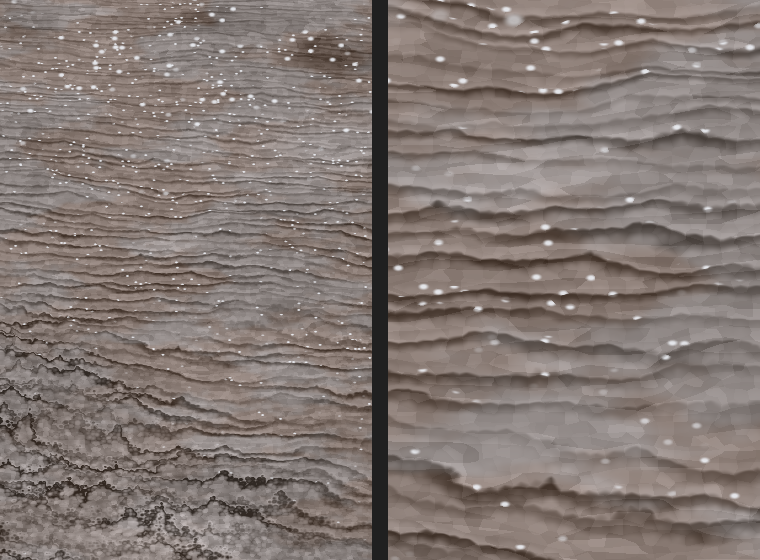
Left: the whole. Right: its middle third, enlarged.
A WebGL 2 fragment shader for this texture:

```glsl
#version 300 es
precision highp float;
uniform vec2 u_resolution;
out vec4 fragColor;

float hash(vec2 p) {
  vec3 q = fract(vec3(p.xyx) * 0.1031);
  q += dot(q, q.yzx + 33.33);
  return fract((q.x + q.y) * q.z);
}

// Cellular noise: distance to the nearest seed, and that seed's random value
vec2 cells(vec2 p) {
  vec2 base = floor(p), nearest = vec2(9.0, 0.0);
  for (int j = -1; j <= 1; j++)
    for (int i = -1; i <= 1; i++) {
      vec2 id = base + vec2(i, j);
      vec2 seed = id + 0.15 + 0.7 * vec2(hash(id), hash(id + 71.0));
      float d = length(p - seed);
      if (d < nearest.x) nearest = vec2(d, hash(id + 137.0));
    }
  return nearest;
}

// Layered sines, roughly -1 to 1
float waves(vec2 p) {
  float sum = 0.0, amp = 0.5;
  for (int i = 0; i < 5; i++) {
    sum += amp * sin(p.x + 1.4 * sin(p.y + float(i)));
    p = mat2(0.8, 0.6, -0.6, 0.8) * p * 1.8 + 2.3;
    amp *= 0.6;
  }
  return sum;
}

// Height of one terrace rim: rounded lobes that meet in cusps
float rimOffset(float row, float x, float depth) {
  float s = x + 40.0 * hash(vec2(row, 3.0));
  float lobe = 1.0;
  for (int i = -1; i <= 1; i++) {
    float id = floor(s) + float(i);
    float d = s - id - 0.15 - 0.7 * hash(vec2(id, row));
    lobe = min(lobe, d * d);
  }
  return depth * lobe + 0.25 * sin(s * 0.8 + row) + 0.5 * hash(vec2(row, 9.0)) - 0.25;
}

float spot(vec2 p, vec2 center, vec2 size) {
  return 1.0 - smoothstep(0.2, 1.2, length((p - center) / size));
}

void main() {
  vec2 p = gl_FragCoord.xy / u_resolution.y;
  float broad = waves(p * vec2(7.0, 15.0));
  float patches = waves(p * vec2(14.0, 38.0) + 5.0);
  vec2 bent = p + vec2(0.02, 0.015) * vec2(patches, broad);

  // Crusted lower left, wet film elsewhere, soft focus far away
  float rough = 1.0 - smoothstep(-0.15, 0.13, p.y + 0.8 * p.x - 0.5 + 0.06 * broad);
  float far = smoothstep(0.5, 1.0, p.y);
  float blur = 0.07 + 0.2 * far + 0.12 * (1.0 - smoothstep(0.0, 0.15, p.y));
  vec2 grit = cells(p * vec2(105.0, 140.0));
  vec2 lump = cells(bent * vec2(42.0, 64.0));
  vec2 streak = cells(bent * vec2(24.0, 150.0));

  // Terrace rows crowd together with distance
  float h = (exp(1.6 * p.y) - 1.0) / 0.056 + 5.0 * p.x + 0.9 * broad + 0.3 * patches;
  h += (grit.x - 0.45) * mix(0.15, 0.5, rough) + (lump.x - 0.45) * mix(0.1, 0.6, rough);
  float across = (p.x - 0.33) * exp(0.5 * p.y) * mix(11.0, 19.0, rough);
  float shadow = 0.0, lip = 0.0, strength = 0.0;
  for (int i = -2; i <= 2; i++) {
    float row = floor(h) + float(i);
    float s = h - row - rimOffset(row, across, mix(0.8, 1.6, rough));
    float force = 0.65 + 0.35 * sin(across * 0.7 + 50.0 * hash(vec2(row, 5.0)));
    float under = smoothstep(-0.55, -0.08, s) * (1.0 - smoothstep(-blur, blur, s));
    float top = smoothstep(-blur, blur, s) * (1.0 - smoothstep(0.1, 0.42, s));
    shadow = max(shadow, under * force);
    lip = max(lip, top * force);
  }

  // Tone of ledges, crust and pools
  float wet = smoothstep(-0.1, 0.6, patches + 0.5 * broad + 0.3) * (1.0 - 0.6 * rough);
  float tone = 0.79 - 0.1 * wet - 0.13 * rough + 0.07 * broad;
  tone -= shadow * mix(mix(0.52, 0.27, far), 0.72, rough);
  tone += lip * mix(0.1, 0.17, rough);
  tone += (grit.y - 0.5) * mix(0.13, 0.26, rough) + (0.45 - lump.x) * 0.3 * rough;
  tone += (streak.y - 0.5) * mix(0.2, 0.08, rough);

  // Hollows in the distance and pale crust up close
  float ragged = 0.75 + 0.4 * patches;
  tone -= 0.45 * ragged * spot(bent, vec2(0.63, 0.895), vec2(0.13, 0.04));
  tone -= 0.3 * ragged * spot(bent, vec2(0.04, 0.96), vec2(0.08, 0.04));
  tone -= 0.22 * ragged * spot(bent, vec2(0.4, 0.95), vec2(0.12, 0.03));
  float crust = spot(bent, vec2(0.31, 0.04), vec2(0.2, 0.07));
  crust += 0.6 * spot(bent, vec2(0.3, 0.562), vec2(0.1, 0.025));
  float sheen = spot(bent, vec2(0.61, 0.745), vec2(0.18, 0.07));
  tone += 0.22 * crust + 0.13 * sheen;

  vec3 color = mix(vec3(0.19, 0.16, 0.14), vec3(0.68, 0.65, 0.645), clamp(tone, 0.0, 1.15));
  color += vec3(0.012, -0.016, -0.034) * wet * (1.0 - sheen);

  // Sun glints: fine ones on the rims, rounder ones in the distance
  float sunny = smoothstep(0.2, 0.65, p.y + 0.35 * p.x) * (0.6 + 0.6 * patches);
  sunny += spot(p, vec2(0.3, 0.79), vec2(0.35, 0.17));
  float glint = 0.0;
  for (int i = 0; i < 2; i++) {
    float fine = float(i);
    vec2 c = cells(p * mix(vec2(62.0, 92.0), vec2(125.0, 200.0), fine) + 17.0 * fine);
    float chance = mix(0.09 * far, 0.05 + 0.13 * lip, fine) * clamp(sunny + 0.15, 0.0, 1.3);
    float lit = smoothstep(1.0 - chance, 1.04 - chance, c.y);
    glint = max(glint, lit * (1.0 - smoothstep(0.12, 0.5, c.x)));
  }
  color = mix(color, vec3(0.93, 0.94, 0.96), 0.9 * glint);
  fragColor = vec4(color, 1.0);
}
```
